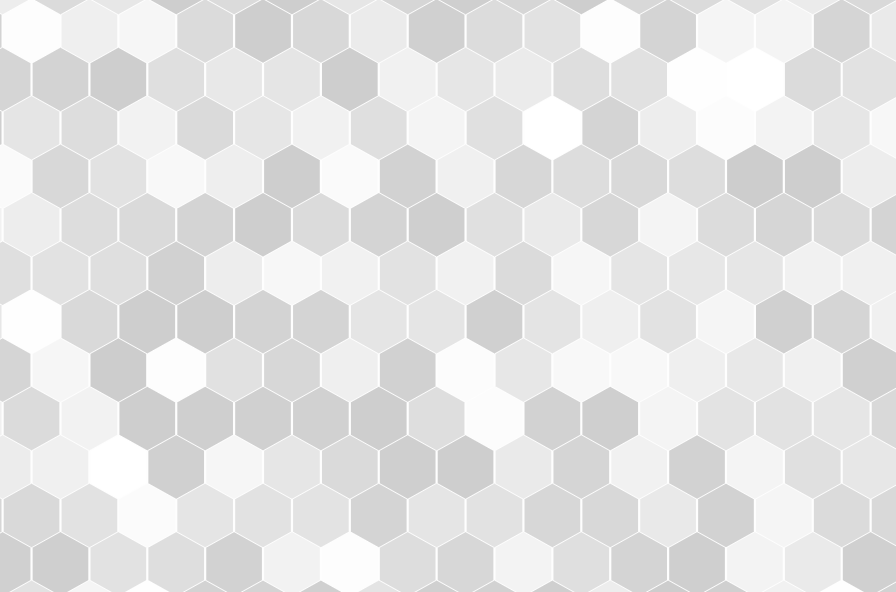
Write a Shadertoy shader that draws this pattern.

```glsl
// Honeycomb of flat grey hexagons in random shades, parted by fine white seams.

// Repeatable random value in 0..1 for an integer cell index
float cellHash(ivec2 cell) {
    uvec2 u = uvec2(cell + 64) * uvec2(1597u, 3571u);
    uint n = (u.x ^ (u.y << 7)) * 277803737u;
    n = (n ^ (n >> 15)) * 73244475u;
    n ^= n >> 16;
    return float(n & 65535u) / 65535.0;
}

// Share of a pixel covered by a seam, given the distance to its centre line
float seamCoverage(float dist, float halfWidth, float pixel) {
    float near = max(dist - 0.5 * pixel, -halfWidth);
    float far = min(dist + 0.5 * pixel, halfWidth);
    return clamp((far - near) / pixel, 0.0, 1.0);
}

void mainImage(out vec4 fragColor, in vec2 fragCoord) {
    // Columns and rows per canvas height, shifted to the first tile centre
    vec2 grid = fragCoord / iResolution.y * vec2(10.23, 12.22) - vec2(0.045, 0.58);
    float pixel = 10.23 / iResolution.y;

    // Stretch rows so that the tiles become regular hexagons of unit width
    const float ROW_STEP = 0.866025;
    vec2 p = grid * vec2(1.0, ROW_STEP);

    // Nearest centre out of two interleaved rectangular lattices
    vec2 period = vec2(1.0, 2.0 * ROW_STEP);
    vec2 evenCentre = floor(p / period + 0.5) * period;
    vec2 oddCentre = (floor(p / period) + 0.5) * period;
    vec2 centre = distance(p, evenCentre) < distance(p, oddCentre) ? evenCentre : oddCentre;
    ivec2 cell = ivec2(round(2.0 * centre / period));

    // Flat shade per tile, leaning slightly to the darker greys
    float shade = 0.805 + 0.195 * pow(cellHash(cell), 1.3);

    // Upright seams are wider than slanted ones
    vec2 local = abs(p - centre);
    float upright = seamCoverage(0.5 - local.x, 0.019, pixel);
    float slanted = seamCoverage(0.5 - dot(local, vec2(0.5, ROW_STEP)), 0.008, pixel);

    fragColor = vec4(vec3(mix(shade, 0.995, max(upright, slanted))), 1.0);
}
```
